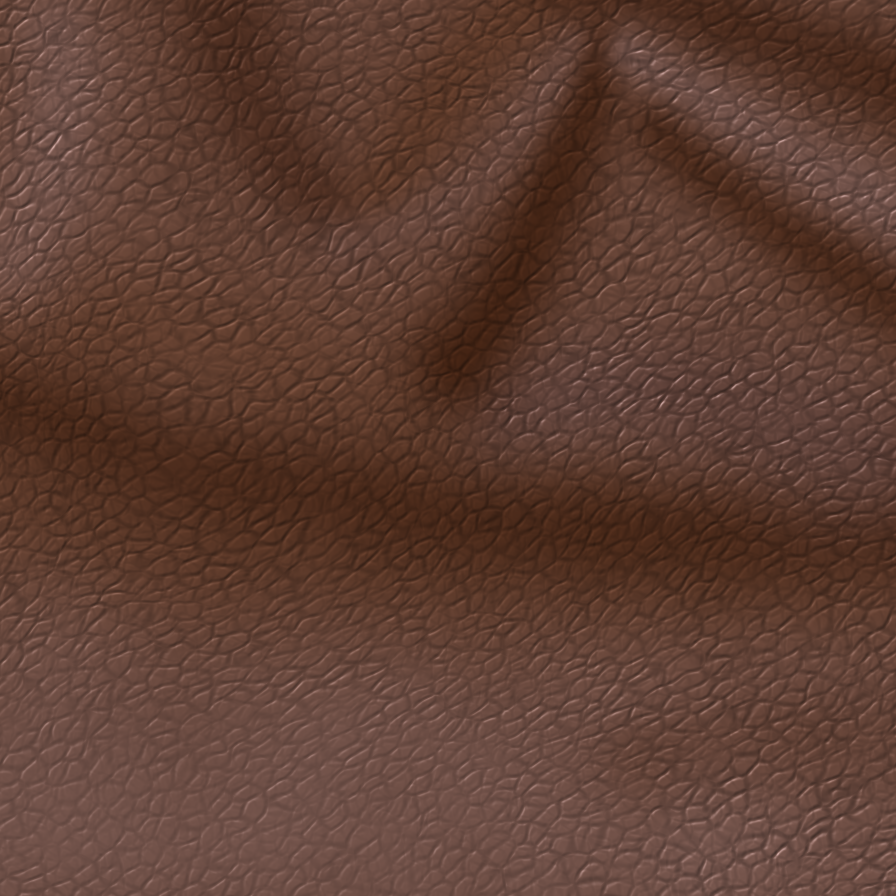
This texture is drawn by a Shadertoy shader. Its source:

```glsl
// Draped brown leather: soft folds are painted as blurred curved bands that
// steer two values, light and sheen; a pebbled grain of warped, slanted cells
// is then lit from the upper left to give fine creases and glints.

#define GRAIN_SIZE vec2(0.029, 0.0165)
#define GRAIN_ANGLE 0.62
#define GRAIN_WARP 0.045
#define RELIEF_STEP 0.0026
#define RELIEF_GAIN 0.20
#define CREASE_DARK 0.15
#define GLINT 0.22
#define WARM_DARK vec3(0.270, 0.145, 0.083)
#define WARM_LIGHT vec3(0.430, 0.278, 0.205)
#define COOL_DARK vec3(0.325, 0.212, 0.182)
#define COOL_LIGHT vec3(0.485, 0.362, 0.332)

vec2 hash2(vec2 p) {
    vec3 q = fract(p.xyx * vec3(0.1031, 0.1030, 0.0973));
    q += dot(q, q.yzx + 33.33);
    return fract((q.xx + q.yz) * q.zy);
}

float cornerSlope(vec2 cell, vec2 offset) {
    return dot(hash2(cell) * 2.0 - 1.0, offset);
}

// Gradient noise, roughly -0.6 to 0.6
float noise(vec2 p) {
    p += 57.0;
    vec2 i = floor(p), f = fract(p), e = vec2(0.0, 1.0);
    vec2 u = f * f * f * (f * (f * 6.0 - 15.0) + 10.0);
    return mix(mix(cornerSlope(i, f), cornerSlope(i + e.yx, f - e.yx), u.x),
               mix(cornerSlope(i + e, f - e), cornerSlope(i + 1.0, f - 1.0), u.x), u.y);
}

vec2 warp(vec2 p) {
    return vec2(noise(p), noise(p + vec2(19.7, 7.3)));
}

// Gap between the two nearest cell centres: zero along the creases
float cellGap(vec2 p) {
    p += 80.0;
    vec2 i = floor(p), f = fract(p);
    float nearest = 8.0, second = 8.0;
    for (int y = -1; y <= 1; y++)
    for (int x = -1; x <= 1; x++) {
        vec2 g = vec2(x, y);
        float d = length(g + 0.1 + 0.8 * hash2(i + g) - f);
        second = min(second, max(nearest, d));
        nearest = min(nearest, d);
    }
    return second - nearest;
}

// Height of the grain, 0 in the creases and about 1 on the pebbles
float grain(vec2 p) {
    p += GRAIN_WARP * warp(p * 3.5) + 0.006 * warp(p * 38.0);
    float c = cos(GRAIN_ANGLE), s = sin(GRAIN_ANGLE);
    vec2 q = mat2(c, -s, s, c) * p;
    float pebbles = smoothstep(0.0, 0.42, cellGap(q / GRAIN_SIZE));
    float wrinkles = smoothstep(0.0, 0.5, cellGap(q / (GRAIN_SIZE.yy * 0.85) + 31.0));
    float depth = clamp(0.8 + 0.9 * noise(p * 22.0), 0.3, 1.0);
    return 1.0 - depth * (1.0 - pebbles) - 0.33 * (1.0 - wrinkles) + 0.25 * noise(p * 75.0);
}

// Soft band along a bent curve whose width goes from w.x to w.y
float band(vec2 p, vec2 a, vec2 b, vec2 c, vec2 w) {
    const float STEPS = 10.0;
    float best = 9.0;
    vec2 from = a;
    for (float k = 1.0; k <= STEPS; k++) {
        float t = k / STEPS;
        vec2 to = mix(mix(a, b, t), mix(b, c, t), t);
        vec2 dir = to - from;
        float h = clamp(dot(p - from, dir) / dot(dir, dir), 0.0, 1.0);
        float width = mix(w.x, w.y, (k - 1.0 + h) / STEPS);
        best = min(best, length(p - from - dir * h) / width);
        from = to;
    }
    return exp(-best * best);
}

// Light (x) and sheen (y) of the folded hide
vec2 drape(vec2 p) {
    p += 0.022 * warp(p * 4.0) + 0.008 * warp(p * 11.0);
    vec2 v = mix(vec2(0.72, 0.88), vec2(0.62, 0.48), smoothstep(0.18, 0.45, p.y));
    // Broad lower valley with its warm upper slope
    v = mix(v, vec2(0.66, 0.15), 0.85 * band(p, vec2(0.0, 0.66), vec2(0.2, 0.62), vec2(0.45, 0.55), vec2(0.08, 0.11)));
    v = mix(v, vec2(0.45, 0.10), 0.85 * band(p, vec2(-0.1, 0.50), vec2(0.45, 0.33), vec2(1.1, 0.40), vec2(0.13, 0.11)));
    v = mix(v, vec2(0.0, 0.05), 0.85 * band(p, vec2(-0.1, 0.59), vec2(0.45, 0.36), vec2(1.1, 0.41), vec2(0.065, 0.06)));
    v = mix(v, vec2(0.45, 0.5), 0.7 * band(p, vec2(0.72, 0.15), vec2(0.85, 0.2), vec2(1.05, 0.17), vec2(0.06, 0.09)));
    // Pale shoulder at the upper left and the hollow beside it
    v = mix(v, vec2(0.82, 0.95), 0.8 * band(p, vec2(0.06, 0.96), vec2(0.10, 0.85), vec2(0.02, 0.72), vec2(0.05, 0.07)));
    v = mix(v, vec2(0.02, 0.35), 0.9 * band(p, vec2(0.24, 1.06), vec2(0.27, 0.87), vec2(0.38, 0.75), vec2(0.09, 0.045)));
    v = mix(v, vec2(0.50, 0.02), 0.9 * band(p, vec2(0.43, 0.77), vec2(0.48, 0.90), vec2(0.62, 1.02), vec2(0.045, 0.06)));
    // Glossy central plain and the deep shadow above it
    v = mix(v, vec2(0.28, 1.0), 0.9 * band(p, vec2(0.57, 0.55), vec2(0.74, 0.59), vec2(0.96, 0.50), vec2(0.06, 0.09)));
    v = mix(v, vec2(-0.12, 0.05), 0.95 * band(p, vec2(0.665, 0.94), vec2(0.65, 0.78), vec2(0.51, 0.60), vec2(0.035, 0.06)));
    v = mix(v, vec2(0.60, 0.75), 0.8 * band(p, vec2(0.38, 0.72), vec2(0.56, 0.75), vec2(0.64, 0.95), vec2(0.035, 0.022)));
    // Falling folds on the right
    v = mix(v, vec2(0.0, 0.1), 0.9 * band(p, vec2(0.74, 0.86), vec2(0.84, 0.76), vec2(1.05, 0.64), vec2(0.04, 0.045)));
    v = mix(v, vec2(-0.05, 0.2), 0.9 * band(p, vec2(0.62, 1.03), vec2(0.82, 0.98), vec2(1.05, 0.88), vec2(0.04, 0.06)));
    v = mix(v, vec2(0.72, 1.0), 0.85 * band(p, vec2(0.70, 0.94), vec2(0.84, 0.86), vec2(1.05, 0.73), vec2(0.025, 0.05)));
    return v + 0.10 * noise(p * 7.0);
}

void mainImage(out vec4 fragColor, in vec2 fragCoord) {
    vec2 p = fragCoord / iResolution.y;
    vec2 v = drape(p);
    float sheen = clamp(v.y, 0.0, 1.0);
    vec3 color = mix(mix(WARM_DARK, WARM_LIGHT, v.x), mix(COOL_DARK, COOL_LIGHT, v.x), sheen);

    // Grain, flatter on the calm lower left
    float height = grain(p);
    float relief = height - grain(p + RELIEF_STEP * vec2(-0.6, 0.8));
    float calm = smoothstep(0.42, 0.12, p.y) * smoothstep(0.9, 0.45, p.x);
    float strength = mix(1.0, 0.5, calm);
    color *= 1.0 + strength * (RELIEF_GAIN * relief + CREASE_DARK * (height - 0.7));
    float lit = max(relief, 0.0);
    color += GLINT * strength * sheen * lit * lit * vec3(0.9, 0.92, 1.0);
    color *= 1.0 + 0.025 * noise(p * 260.0);
    fragColor = vec4(clamp(color, 0.0, 1.0), 1.0);
}
```
